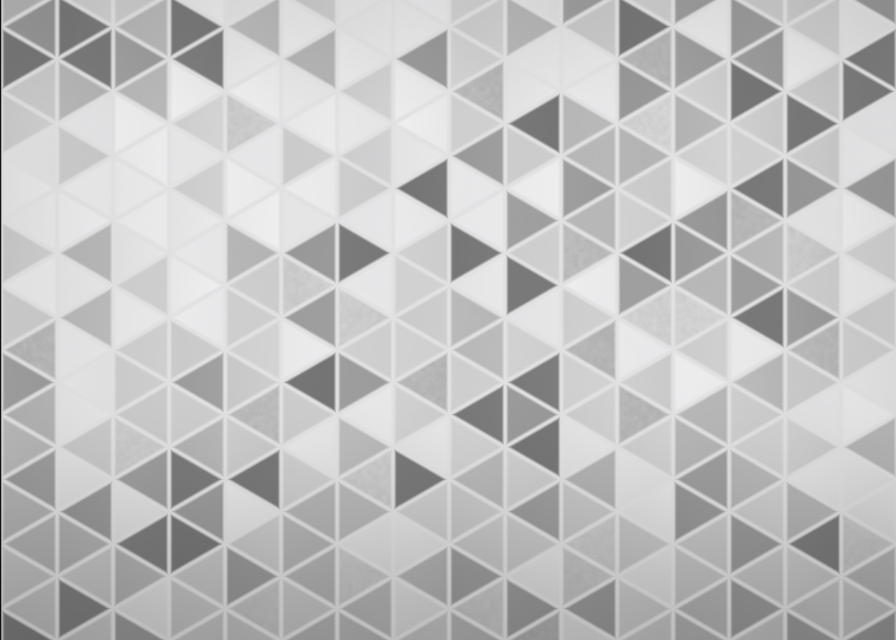
Reproduce this pattern procedurally as a WebGL 2 fragment shader.

```glsl
#version 300 es
precision highp float;

#define COLUMN 0.0875               // column width, in canvas heights
#define ORIGIN vec2(0.0018, 0.049)  // one lattice vertex
#define HALF_GAP 0.038              // half joint width, in columns
#define JOINT 0.885
#define WHITE 0.912
#define LIGHT 0.81
#define GREY 0.72
#define MID 0.61
#define DARK 0.47
#define WHITE_SHARE 0.36
#define CLUSTERING 0.85
#define FLOOR_SHADE 0.28

uniform vec2 u_resolution;
out vec4 fragColor;

float hash(vec3 p) {
    p = fract(p * vec3(0.1031, 0.1030, 0.0973));
    p += dot(p, p.yzx + 33.33);
    return fract((p.x + p.y) * p.z);
}

float valueNoise(vec2 p) {
    vec2 i = floor(p), f = fract(p);
    f = f * f * (3.0 - 2.0 * f);
    float low = mix(hash(vec3(i, 7.0)), hash(vec3(i + vec2(1.0, 0.0), 7.0)), f.x);
    float high = mix(hash(vec3(i + vec2(0.0, 1.0), 7.0)), hash(vec3(i + 1.0, 7.0)), f.x);
    return mix(low, high, f.y);
}

// Random pick from the four grey tones, weighted by how often each occurs
float greyTone(float pick) {
    if (pick < 0.12) return DARK;
    if (pick < 0.29) return MID;
    if (pick < 0.54) return GREY;
    return LIGHT;
}

void main() {
    vec2 p = gl_FragCoord.xy / u_resolution.y;
    float across = gl_FragCoord.x / u_resolution.x;
    float pixel = 1.0 / u_resolution.y;

    // Three families of parallel lines cut the plane into triangles
    vec2 q = (p - ORIGIN) / COLUMN;
    float rise = q.y * 0.8660254;
    vec3 axes = vec3(q.x, rise - 0.5 * q.x, rise + 0.5 * q.x);
    vec3 cell = floor(axes);
    vec3 inside = axes - cell;
    vec3 toLine = 0.5 - abs(inside - 0.5);
    float edge = min(toLine.x, min(toLine.y, toLine.z));

    // White tiles gather in open patches, most of all at mid height
    vec3 id = cell + vec3(11.0, 37.0, 53.0);
    vec2 center = vec2(cell.x + 0.5, 0.5 * (cell.y + cell.z) + 0.5);
    float cluster = valueNoise(center * 0.34 + 20.0) - 0.5;
    float middle = 0.12 - 0.9 * pow(center.y / 9.9 - 0.55, 2.0);
    float whiteChance = WHITE_SHARE + CLUSTERING * cluster + middle;
    float tone = hash(id + 17.0) < whiteChance ? WHITE : greyTone(hash(id));

    // Slight slope and offset of its own
    float slope = hash(id + 71.0) - 0.5;
    tone += 0.06 * slope * (inside.x - 0.5);
    tone += 0.03 * (hash(id + 139.0) - 0.5);

    // Mottled wear on some of the lighter grey tiles
    float worn = step(hash(id + 211.0), 0.14) * step(tone, 0.85) * step(0.65, tone);
    float mottle = 0.6 * valueNoise(p * 130.0) + 0.4 * valueNoise(p * 260.0);
    tone += 0.045 * (0.1 + worn) * (mottle - 0.5);

    // Light falls off toward the bottom, the top edge and the sides
    float shade = FLOOR_SHADE * (1.0 - smoothstep(-0.08, 0.40, p.y));
    shade += 0.07 * smoothstep(0.80, 1.03, p.y);
    shade += 0.05 * smoothstep(0.25, 0.55, abs(across - 0.5));

    // Dark tiles lose less light than pale ones
    float litTone = tone - 1.4 * shade * (tone - 0.32);
    float litJoint = JOINT * (1.0 - 0.6 * shade);

    float soft = max(0.034, 0.75 * pixel / COLUMN);
    float tile = smoothstep(HALF_GAP - soft, HALF_GAP + soft, edge);
    float value = mix(litJoint, litTone, tile);

    // Thin black border on the left
    value *= smoothstep(ORIGIN.x - pixel, ORIGIN.x + pixel, p.x);

    fragColor = vec4(value * vec3(0.998, 0.998, 1.004), 1.0);
}
```
